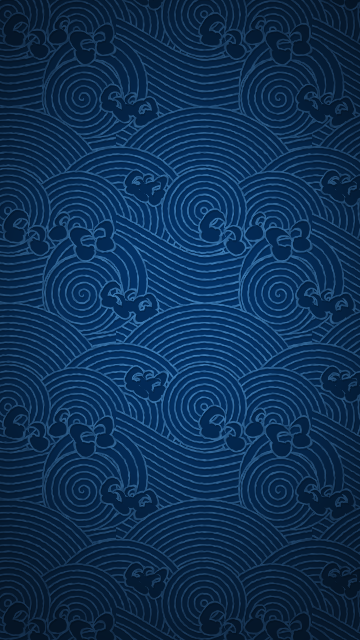
A WebGL 1 fragment shader for this pattern:

```glsl
precision highp float;
uniform vec2 u_resolution;

const float TILES_ACROSS = 1.834;
const float LINE_HALF = 0.0043;
const float RING_GAP = 0.033;
const float TAU = 6.2831853;

float hash(vec2 p) {
  return fract(sin(dot(p, vec2(127.1, 311.7))) * 43758.5453);
}

float noise(vec2 p) {
  vec2 i = floor(p);
  vec2 f = fract(p);
  f = f * f * (3.0 - 2.0 * f);
  return mix(mix(hash(i), hash(i + vec2(1.0, 0.0)), f.x),
             mix(hash(i + vec2(0.0, 1.0)), hash(i + vec2(1.0, 1.0)), f.x), f.y);
}

float stroke(float d, float aa) {
  return 1.0 - smoothstep(LINE_HALF - 0.55 * aa, LINE_HALF + 0.55 * aa, abs(d));
}

float stripes(float d, float spacing, float aa) {
  return stroke((fract(d / spacing + 0.5) - 0.5) * spacing, aa);
}

// Offset from a centre that repeats sideways; margin is the reach to the left
vec2 offsetFrom(vec2 p, vec2 centre, float margin) {
  vec2 q = p - centre;
  return vec2(fract(q.x + margin) - margin, q.y);
}

// Layers hold (line, foam fill); each new shape hides those below it
vec2 cover(vec2 below, float d, vec2 inside, float aa) {
  vec2 layer = mix(below, inside, 1.0 - smoothstep(-0.5 * aa, 0.5 * aa, d));
  layer.x = max(layer.x, stroke(d, aa));
  return layer;
}

vec2 dome(vec2 below, vec2 q, float radius, float spacing, float aa) {
  float d = length(q) - radius;
  return cover(below, d, vec2(stripes(d, spacing, aa), 0.0), aa);
}

vec2 spiral(vec2 below, vec2 q, float radius, float spacing, float aa) {
  float r = length(q);
  float turn = atan(q.y, q.x + 0.00001) / TAU;
  return cover(below, r - radius, vec2(stripes(r - spacing * turn, spacing, aa), 0.0), aa);
}

// Hooked crescent with a rounded tip
float claw(vec2 q, float r) {
  float hook = max(length(q) - r, 0.6 * r - length(q - r * vec2(0.45, 0.25)));
  return min(hook, length(q - r * vec2(0.5, 0.72)) - 0.3 * r);
}

// Ragged crest: claws of mixed size and direction on a lumpy body
vec2 foam(vec2 below, vec2 q, vec2 span, float r, float aa) {
  q += 0.22 * r * sin(q.yx * 1.7 / r + vec2(0.6, 2.0));
  float d = 1.0;
  for (int i = 0; i < 5; i++) {
    float k = float(i);
    vec2 c = q - span * k / 4.0 - vec2(0.0, 0.55 * r * sin(k * 2.4));
    float size = r * (0.75 + 0.25 * cos(k * 1.9));
    float lump = length((c - r * vec2(-0.1, 1.0)) * vec2(0.8, 1.0)) - 0.62 * r;
    c.x *= mod(k, 3.0) == 1.0 ? -1.0 : 1.0;
    d = min(d, min(lump, claw(c, size)));
  }
  return cover(below, d, vec2(0.0, 1.0), aa);
}

// Swell sweeping down from a crest and rising again past its trough
vec2 swell(vec2 below, vec2 p, float aa) {
  float t = fract(p.x - 0.55);
  float crest = 0.245 * smoothstep(-0.12, 0.48, t) - 0.13 * smoothstep(0.4, 1.08, t) - 0.01;
  float d = (crest - p.y) * 0.9;
  return cover(below, d, vec2(stripes(d, 0.036, aa), 0.0), aa);
}

// One row of waves, painted back to front
vec2 waveRow(vec2 s, vec2 p, float aa) {
  vec2 eye = offsetFrom(p, vec2(0.0), 0.5);
  s = dome(s, eye, RING_GAP * 16.0, RING_GAP, aa);
  s = dome(s, offsetFrom(p, vec2(0.57, 0.05), 0.5), 0.374, 0.036, aa);
  s = foam(s, offsetFrom(p, vec2(0.65, -0.15), 0.25), vec2(0.13, 0.02), 0.05, aa);
  s = dome(s, offsetFrom(p, vec2(0.35, 0.08), 0.5), 0.28, RING_GAP, aa);
  s = dome(s, eye, RING_GAP * 6.5, RING_GAP, aa);
  s = swell(s, p, aa);
  s = dome(s, offsetFrom(p, vec2(0.445, 0.36), 0.5), 0.265, 0.046, aa);
  s = spiral(s, offsetFrom(p, vec2(0.382, 0.427), 0.5), 0.205, 0.035, aa);
  s = foam(s, offsetFrom(p, vec2(0.05, 0.07), 0.25), vec2(0.45, 0.05), 0.066, aa);
  return foam(s, offsetFrom(p, vec2(0.53, 0.42), 0.25), vec2(0.2, 0.06), 0.054, aa);
}

vec2 waves(vec2 p, float aa) {
  vec2 cell = vec2(p.x, fract(p.y));
  vec2 s = waveRow(vec2(0.0), cell, aa);
  return waveRow(s, cell - vec2(0.0, 1.0), aa);
}

void main() {
  vec2 uv = gl_FragCoord.xy / u_resolution;
  float aa = TILES_ACROSS / u_resolution.x;
  vec2 p = vec2(gl_FragCoord.x, u_resolution.y - gl_FragCoord.y) * aa - vec2(0.042, 0.075);

  // Slightly ragged, embossed lines
  vec2 wobble = 0.0035 * vec2(noise(p * 75.0), noise(p * 75.0 + 19.0));
  vec2 layer = waves(p + wobble, aa);
  float shadow = waves(p + wobble - vec2(0.004, 0.009), aa).x;
  float wear = 0.6 + 0.4 * noise(p * 60.0);

  // Light pooled in the middle, fading to the borders
  vec2 fromCentre = (uv - vec2(0.5, 0.53)) * vec2(1.35, 1.75);
  float light = 1.0 - smoothstep(0.12, 1.1, length(fromCentre));
  vec3 ground = mix(vec3(0.022, 0.09, 0.165), vec3(0.012, 0.195, 0.4), light);
  vec3 thread = mix(vec3(0.09, 0.2, 0.32), vec3(0.25, 0.5, 0.72), light);

  ground *= (1.0 - 0.12 * layer.y) * (1.0 - 0.15 * shadow);
  gl_FragColor = vec4(mix(ground, thread, layer.x * wear), 1.0);
}
```
